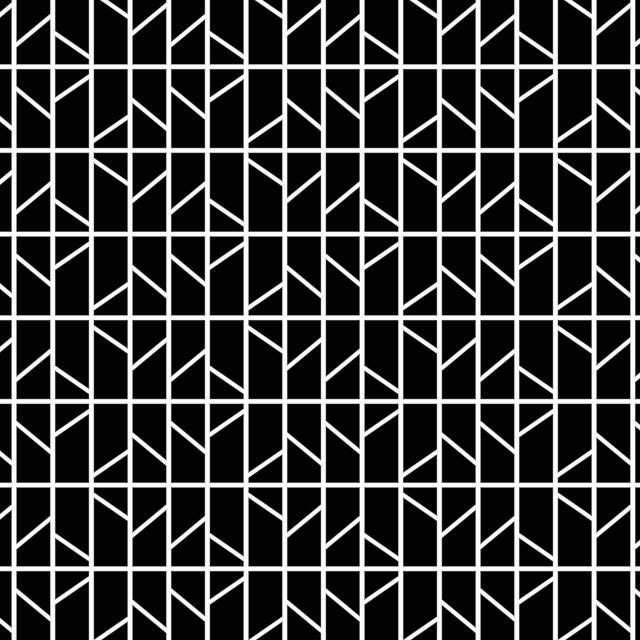
Reproduce this pattern procedurally as a WebGL 1 fragment shader.

```glsl
precision highp float;

uniform vec2 u_resolution;

const vec2  CELL = vec2(0.06042, 0.13073);       // width and height of one pane
const vec2  ORIGIN = vec2(0.3845, 0.5035);       // a grid crossing on a mirror line
const vec2  BAR_HALF = vec2(0.0039, 0.0038);     // half widths: vertical, horizontal
const float SLASH_HALF = 0.0034;                 // half width of the diagonals
const vec2  OUTER_SLASH = vec2(-0.0316, 0.69);   // height at pane centre, slope
const vec2  INNER_SLASH = vec2(-0.0089, -0.83);
const float SOFTNESS = 0.0014;                   // edge blur
const vec3  PANE_COLOR = vec3(0.008);
const vec3  LINE_COLOR = vec3(0.985);

// Signed distance to the nearest vertical or horizontal bar
float gridDistance(vec2 p) {
  vec2 d = abs(p - CELL * floor(p / CELL + 0.5)) - BAR_HALF;
  return min(d.x, d.y);
}

// Signed distance to the diagonal crossing the current pane
float slashDistance(vec2 p) {
  // Rows mirror each other; columns repeat every four panes
  float height = abs(mod(p.y + CELL.y, 2.0 * CELL.y) - CELL.y);
  vec2 q = vec2(mod(p.x, 4.0 * CELL.x) - 2.0 * CELL.x, height - 0.5 * CELL.y);

  // The right pair of panes is the left pair turned by half a revolution
  if (q.x > 0.0) q = -q;

  bool isOuter = q.x < -CELL.x;
  vec2 slash = isOuter ? OUTER_SLASH : INNER_SLASH;
  float x = q.x + CELL.x * (isOuter ? 1.5 : 0.5);
  float offset = q.y - slash.x - slash.y * x;
  return abs(offset) / length(vec2(1.0, slash.y)) - SLASH_HALF;
}

void main() {
  float side = min(u_resolution.x, u_resolution.y);
  vec2 p = gl_FragCoord.xy / side - ORIGIN;

  float d = min(gridDistance(p), slashDistance(p));
  float blur = max(SOFTNESS, 0.7 / side);
  float ink = 1.0 - smoothstep(-blur, blur, d);

  gl_FragColor = vec4(mix(PANE_COLOR, LINE_COLOR, ink), 1.0);
}
```
